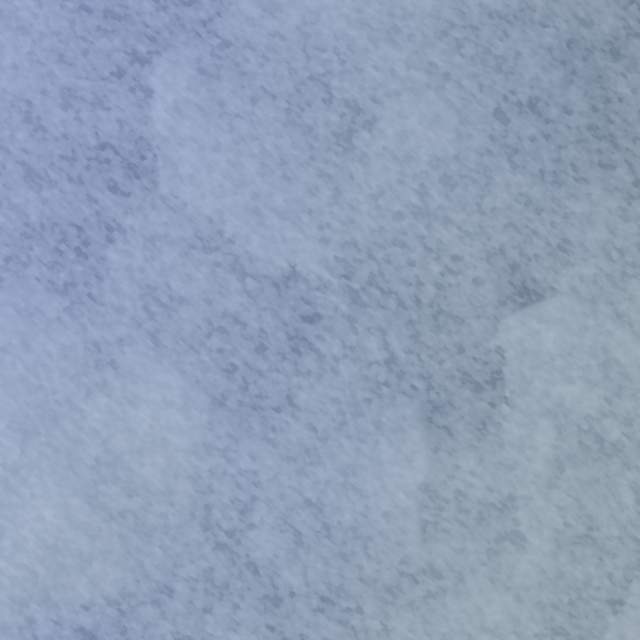
Reproduce this texture procedurally as a Shadertoy shader.

```glsl
// Draws blue-grey trowelled plaster: soft clouds, faint overlapping strokes and fine slanted grain.

const vec3 COOL_BLUE = vec3(0.570, 0.636, 0.769);
const vec3 WARM_GREY = vec3(0.577, 0.636, 0.687);
const vec3 SHADE_TINT = vec3(1.0, 0.97, 0.88);
const vec2 GRAIN_DIR = vec2(0.77, -0.64);

vec3 hash3(vec2 cell, float seed) {
    vec3 h = fract(vec3(cell.xyx + seed) * vec3(0.1031, 0.1030, 0.0973));
    h += dot(h, h.yxz + 33.33);
    return fract((h.xxy + h.yzz) * h.zyx);
}

// Cellular noise around zero: each cell has a tone and a ramp; sharpness sets how cells blend.
float cells(vec2 p, float sharpness, float ramp, float seed) {
    vec2 base = floor(p);
    float total = 0.0, weights = 0.0;
    for (int y = -1; y <= 1; y++) {
        for (int x = -1; x <= 1; x++) {
            vec2 cell = base + vec2(x, y);
            vec3 h = hash3(cell, seed);
            vec2 d = p - cell - 0.5 - 0.7 * (h.xy - 0.5);
            float angle = 6.2832 * fract(h.z * 7.3 + h.x);
            float tone = h.z - 0.5 + ramp * dot(d, vec2(cos(angle), sin(angle)));
            float w = exp(-sharpness * dot(d, d));
            total += w * tone;
            weights += w;
        }
    }
    return total / weights;
}

// Layered sines that bend straight cell borders.
vec2 sway(vec2 p, float amount) {
    return amount * vec2(sin(p.y * 9.0 + 1.3) + 0.5 * sin(p.x * 23.0 + p.y * 17.0),
                         sin(p.x * 8.0 + 4.1) + 0.5 * sin(p.y * 21.0 - p.x * 13.0));
}

// Coordinates stretched along a direction.
vec2 slant(vec2 p, vec2 along, float stretch) {
    return vec2(dot(p, along) / stretch, dot(p, vec2(-along.y, along.x)));
}

// Small bumps and scratches in three sizes.
float grain(vec2 p) {
    vec2 q = slant(p, GRAIN_DIR, 1.6);
    return 0.40 * cells(q * 48.0, 7.0, 0.3, 11.0)
         + 0.75 * cells(q * 100.0, 7.0, 0.5, 23.0)
         + 0.45 * cells(q * 190.0, 6.0, 0.4, 37.0);
}

// Trowel strokes with one crisp border and a soft fade, in two sizes.
float strokes(vec2 p, float crumble) {
    vec2 q = p + sway(p, 0.018) + 0.010 * crumble;
    float broad = cells(slant(q, vec2(0.94, -0.34), 1.3) * 4.2, 38.0, 0.9, 5.0);
    float small = cells(slant(q, vec2(0.98, 0.20), 1.5) * 8.5, 30.0, 0.9, 17.0);
    float patchy = smoothstep(-0.12, 0.25, cells(p * 3.5, 6.0, 0.0, 29.0));
    return 0.65 * broad + 0.6 * patchy * small;
}

void mainImage(out vec4 fragColor, in vec2 fragCoord) {
    vec2 p = fragCoord / iResolution.y;

    // Surface relief
    float cloud = cells(p * 3.0 + sway(p, 0.1), 5.0, 0.2, 3.0);
    float mottle = cells(p * 14.0 + sway(p * 2.0, 0.2), 5.0, 0.2, 43.0);
    float rough = grain(p);
    float stroke = strokes(p, rough);

    // Hue drifts from blue at the upper left to grey at the lower right
    float warmth = 0.02 + 0.75 * p.x + 0.30 * (1.0 - p.y) + 0.35 * cloud;
    vec3 color = mix(COOL_BLUE, WARM_GREY, smoothstep(0.0, 1.0, warmth));

    // Darker hollows carry stronger grain
    float light = 0.050 * cloud + 0.060 * stroke + 0.030 * mottle;
    float hollow = smoothstep(0.03, -0.04, light);
    float pits = smoothstep(0.14, 0.40, -rough);
    light += rough * mix(0.050, 0.080, hollow) - 0.030 * pits * hollow;
    light -= 0.035 * smoothstep(0.55, 0.0, length(p - vec2(1.0, 1.0)));

    fragColor = vec4(color + light * SHADE_TINT, 1.0);
}
```
